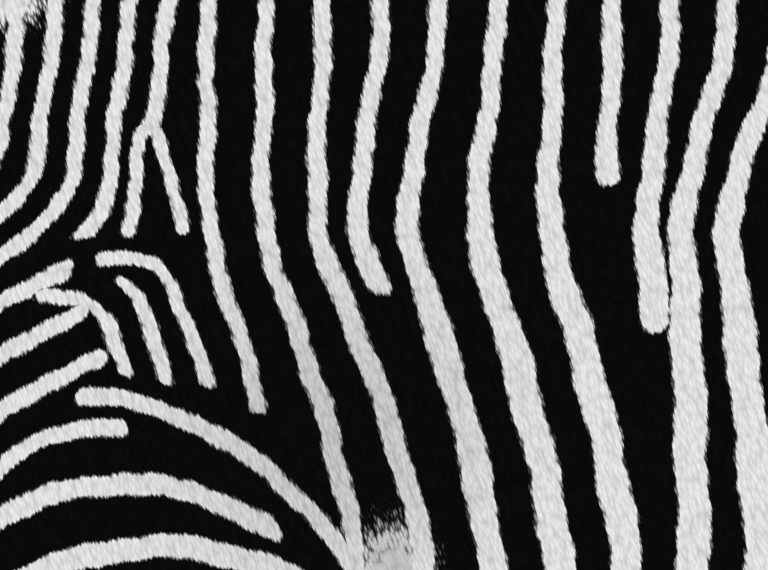
This texture is drawn by a WebGL 2 fragment shader. Its source:

```glsl
#version 300 es
precision highp float;

uniform vec2 u_resolution;
out vec4 fragColor;

const float SPAN = 568.0;       // design units per canvas height
const float EDGE = 2.3;         // softness of stripe borders
const float FRAY = 5.0;         // how far hairs break the borders
const float WAIST = 240.0;      // depth at which flank stripes kink
const float ENDLESS = 2000.0;
const float DARK = 0.028;
const float LIGHT = 0.96;
const vec2 HAIR = vec2(3.2, 9.0); // width and length of one hair

vec2 hash2(vec2 p) {
  vec3 q = fract(p.xyx * vec3(0.1031, 0.1030, 0.0973));
  q += dot(q, q.yzx + 33.33);
  return fract((q.xx + q.yz) * q.zy);
}

// Cellular noise: distance to the closest scattered point
float cells(vec2 p) {
  vec2 base = floor(p);
  float closest = 2.0;
  for (int j = -1; j <= 1; j++)
    for (int i = -1; i <= 1; i++) {
      vec2 cell = base + vec2(i, j);
      closest = min(closest, distance(cell + hash2(cell), p));
    }
  return closest;
}

// Band with a round tip, from sideways offset and distance past its end
float band(float offset, float past, float radius) {
  return length(vec2(offset, max(past, 0.0))) - radius;
}

float flankX(float i, float y) {
  float top = 206.0 + 57.8 * i;
  float waist = 204.0 + 54.0 * i + 21.0 * sin(0.95 * (i - 5.1)) * smoothstep(1.0, 4.0, i);
  float rank = i - 0.5 * clamp(i - 2.0, 0.0, 2.0) - 0.667 * clamp(i - 6.0, 0.0, 3.0);
  float bottom = 290.0 + 67.0 * rank;
  float s = (y - WAIST) / (SPAN - WAIST);
  s = 0.5 * (s + sqrt(s * s + 0.012));
  return mix(top, waist, smoothstep(0.0, WAIST, y)) + (bottom - waist) * s * (1.5 - 0.5 * s);
}

// Tall stripes, some of which stop halfway
float flank(vec2 p) {
  float d = ENDLESS;
  for (int n = 0; n <= 10; n++) {
    float i = float(n);
    float x = flankX(i, p.y), slope = flankX(i, p.y + 1.0) - x;
    float end = n == 0 ? 405.0 : n == 3 ? 284.0 : n == 7 ? 175.0 : n == 8 ? 315.0 : ENDLESS;
    float radius = 8.2 + 0.2 * i + 1.3 * min(i, 5.0) * smoothstep(60.0, 400.0, p.y);
    d = min(d, band((p.x - x) * inversesqrt(1.0 + slope * slope), p.y - end, radius));
  }
  return d;
}

// Stripes sweeping to the left edge, the first one forked
float shoulder(vec2 p) {
  float fork = p.y - 125.0;
  float spread = 26.0 * sqrt(max(fork, 0.0) / 110.0);
  float prong = abs(p.x - 149.0 - 0.06 * fork) - spread;
  float d = band(prong, max(-fork, p.y - 228.0), 7.0);
  for (int n = 0; n < 6; n++) {
    float k = float(n);
    float turn = max(p.y - 215.0 + 20.0 * k, 0.0);
    float x = 168.0 - 37.0 * k - 0.13 * p.y - 0.0095 * turn * turn;
    float slope = 0.13 + 0.019 * turn;
    float end = n == 0 ? 128.0 : n == 1 ? 232.0 : ENDLESS;
    d = min(d, band((p.x - x) * inversesqrt(1.0 + slope * slope), p.y - end, 8.0));
  }
  return d;
}

// Short rays from the left edge, hooks beside them, wide arcs below
float belly(vec2 p) {
  float d = ENDLESS;
  for (int n = 0; n < 4; n++) {
    float r = float(n), bend = 0.0005 * r * r, rise = 0.5 + 0.12 * r;
    float y = 302.0 + 55.0 * r - rise * p.x + bend * p.x * p.x;
    float slope = 2.0 * bend * p.x - rise;
    d = min(d, band((p.y - y) * inversesqrt(1.0 + slope * slope), p.x - 64.0 - 18.0 * r, 8.5));
  }
  for (int n = 0; n < 3; n++) {
    float k = float(n), top = 256.0 + 20.0 * k, leg = 160.0 - 31.0 * k;
    vec2 q = vec2(top - p.y, 0.93 * (p.x - leg - 0.38 * (p.y - top))) + 28.0;
    float corner = length(max(q, 0.0)) + min(max(q.x, q.y), 0.0) - 28.0;
    float start = leg - (n == 1 ? 8.0 : 58.0);
    d = min(d, band(corner, max(start - p.x, p.y - 380.0 + 5.0 * k), 7.2));
  }
  for (int n = 0; n < 3; n++) {
    float m = float(n), u = p.x - 90.0 - 35.0 * m, bend = 0.0024 - 0.0003 * m;
    float y = 396.0 + 86.0 * m - 11.5 * m * (m - 1.0) + bend * u * u;
    float past = n == 0 ? max(82.0 - p.x, p.x - 370.0) : p.x - 170.0 - 100.0 * m;
    d = min(d, band((p.y - y) * inversesqrt(1.0 + 4.0 * bend * bend * u * u), past, 9.0 + 1.5 * m));
  }
  return d;
}

void main() {
  vec2 p = gl_FragCoord.xy / u_resolution.y * SPAN;
  p.y = SPAN - p.y;

  // Hair grain, leaning slightly
  vec2 lean = vec2(p.x - 0.3 * p.y, p.y);
  float hair = cells(lean / HAIR);
  float tuft = cells(lean / (HAIR * 2.3) + 17.0);
  float grain = 0.6 * hair + 0.4 * tuft;

  // Stripes with slow wobble and frayed borders
  vec2 q = p + 1.6 * sin(p.yx * 0.055 + 2.0 * sin(p * 0.021)) + 0.7 * sin(p.yx * 0.17);
  float d = min(flank(q), min(shoulder(q), belly(q))) + FRAY * (grain - 0.45);
  float coat = smoothstep(EDGE, -EDGE, d);

  // Loose pale fur at the top left and bottom
  float fray = 40.0 * (grain - 0.45);
  float tail = smoothstep(50.0, 20.0, length((p - vec2(392.0, 568.0)) * vec2(1.0, 0.8)) + fray);
  float mane = smoothstep(48.0, 18.0, length(p * vec2(0.75, 1.3)) + fray);
  coat = max(coat, max(0.9 * tail, mane));

  // Tone
  float shade = exp(-dot(p - vec2(330.0, 430.0), p - vec2(330.0, 430.0)) / 22000.0);
  float pale = LIGHT - 0.22 * grain - 0.12 * shade;
  float black = DARK + 0.03 * grain;
  fragColor = vec4(vec3(mix(black, pale, coat)), 1.0);
}
```
